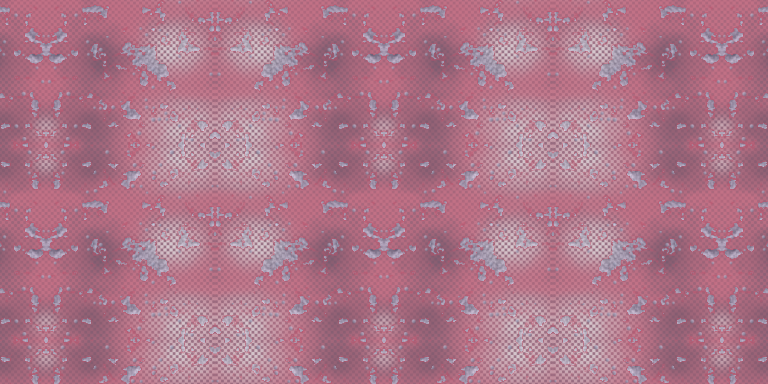
Write a Shadertoy shader that draws this pattern.

```glsl
#define REPEAT vec2(0.880, 0.508)
#define BAND_AXIS 0.744
#define MESH_ROWS 32.0
#define FLAKE_ROWS 20.0
#define DROP_ROWS 30.0
#define ROSE vec3(0.75, 0.41, 0.495)
#define PLUM vec3(0.51, 0.33, 0.41)
#define BLUSH vec3(0.72, 0.54, 0.60)
#define SLATE vec3(0.46, 0.40, 0.48)
#define CHALK vec3(0.84, 0.80, 0.82)
#define FLAKE vec3(0.61, 0.60, 0.69)
#define CRIMSON vec3(0.73, 0.32, 0.42)

float hash(vec2 p) {
    return fract(sin(dot(p, vec2(127.1, 311.7))) * 43758.5453);
}

// Value noise that wraps vertically after the given number of rows
float noise(vec2 p, float rows) {
    vec2 i = floor(p), f = fract(p);
    f = f * f * (3.0 - 2.0 * f);
    float y0 = mod(i.y, rows), y1 = mod(i.y + 1.0, rows);
    float low = mix(hash(vec2(i.x, y0)), hash(vec2(i.x + 1.0, y0)), f.x);
    float high = mix(hash(vec2(i.x, y1)), hash(vec2(i.x + 1.0, y1)), f.x);
    return mix(low, high, f.y);
}

float fbm(vec2 g, float rows) {
    float sum = 0.0, amp = 0.53;
    for (int i = 0; i < 4; i++) {
        sum += amp * noise(g * rows + float(i) * vec2(17.0, 0.0), rows);
        rows *= 2.0;
        amp *= 0.5;
    }
    return sum;
}

// Soft elliptical spot on the vertically wrapping cell
float spot(vec2 g, vec2 center, vec2 radius) {
    vec2 d = g - center;
    d.y -= round(d.y);
    d /= radius;
    return exp(-dot(d, d));
}

// Reflect the lower band about its horizontal axis
vec2 foldBand(vec2 g) {
    float d = g.y - BAND_AXIS;
    return vec2(g.x, abs(d - round(d)));
}

// Noise that is plain in the upper band and mirrored in the lower one
float bandNoise(vec2 g, float rows) {
    vec2 h = foldBand(g);
    float upper = smoothstep(0.21, 0.27, h.y);
    return mix(fbm(h + vec2(3.0, 0.0), rows), fbm(g, rows), upper);
}

// Scattered round flecks, x = coverage, y = shading
vec2 droplets(vec2 g, float density, float pixel) {
    vec2 p = g * DROP_ROWS, id = floor(p);
    id.y = mod(id.y, DROP_ROWS);
    vec2 jitter = vec2(hash(id + 5.3), hash(id + 9.1)) - 0.5;
    vec2 d = fract(p) - 0.5 - 0.35 * jitter;
    float radius = mix(0.16, 0.32, hash(id + 2.7));
    float edge = pixel * DROP_ROWS;
    float cover = 1.0 - smoothstep(radius - edge, radius + edge, length(d));
    return vec2(cover * step(1.0 - density, hash(id)), -(d.x + d.y));
}

void mainImage(out vec4 fragColor, in vec2 fragCoord) {
    // Mirrored cell: g.x runs from the dark axis to the bright axis
    vec2 p = fragCoord / iResolution.y;
    float x = p.x - 0.5 * iResolution.x / iResolution.y;
    x = abs(x - REPEAT.x * round(x / REPEAT.x));
    vec2 g = vec2(x / REPEAT.y, fract((1.0 - p.y) / REPEAT.y));
    vec2 h = foldBand(g);
    float pixel = 1.0 / (iResolution.y * REPEAT.y);

    // Broad light and shadow
    float cloud = bandNoise(g, 7.0) - 0.5;
    float pale = spot(g, vec2(0.66, 0.25), vec2(0.14, 0.11))
        + 0.9 * spot(h, vec2(0.70, 0.09), vec2(0.20, 0.13))
        + 0.5 * spot(h, vec2(0.0, 0.08), vec2(0.07, 0.06));
    pale = clamp(pale * (1.0 + 1.4 * cloud), 0.0, 1.0);
    float shade = spot(g, vec2(0.27, 0.30), vec2(0.19, 0.12))
        + spot(h, vec2(0.22, 0.11), vec2(0.18, 0.12));
    shade = clamp(0.9 * shade + 0.9 * cloud, 0.0, 1.0);
    vec3 color = mix(mix(ROSE, PLUM, shade), BLUSH, 0.8 * pale);

    // Staggered mesh of dark dots and chalky gaps
    vec2 wave = cos(6.28318 * MESH_ROWS * g);
    float fade = 1.0 - smoothstep(0.3, 0.6, MESH_ROWS * pixel);
    float dots = mix(0.45, smoothstep(-0.5, 0.7, wave.x * wave.y), fade);
    color = mix(color, SLATE, dots * (0.32 + 0.5 * cloud + 0.1 * pale));
    color = mix(color, CHALK, (1.0 - dots) * (0.85 * pale + 0.08));

    // Where paint flakes gather
    float zone = spot(g, vec2(0.02, 0.25), vec2(0.07, 0.18))
        + spot(g, vec2(0.17, 0.26), vec2(0.12, 0.06))
        + 0.8 * spot(g, vec2(0.27, 0.05), vec2(0.10, 0.05))
        + 0.8 * spot(g, vec2(0.52, 0.28), vec2(0.10, 0.14))
        + 0.7 * spot(g, vec2(0.66, 0.24), vec2(0.11, 0.08))
        + 0.6 * spot(g, vec2(0.12, 0.49), vec2(0.06, 0.04))
        + spot(h, vec2(0.86, 0.0), vec2(0.12, 0.08))
        + 0.8 * spot(h, vec2(0.50, 0.17), vec2(0.18, 0.08))
        + 0.5 * spot(h, vec2(0.70, 0.12), vec2(0.20, 0.10));
    zone = min(zone, 1.1);

    // Embossed flakes with a crimson rim
    float height = bandNoise(g, FLAKE_ROWS);
    float relief = height - bandNoise(g + vec2(0.006, 0.008), FLAKE_ROWS);
    float level = height - 0.71 + 0.2 * zone;
    float flake = smoothstep(0.0, 0.05, level);
    float rim = smoothstep(-0.08, 0.0, level) * (1.0 - flake);
    color = mix(color, CRIMSON, 0.5 * rim);
    vec3 paint = mix(FLAKE, CHALK, 0.5 * pale) + 0.9 * relief - 0.05 * dots;
    color = mix(color, paint, 0.85 * flake);

    // Loose flecks around the flakes
    vec2 drop = droplets(g, 0.03 + 0.2 * zone, pixel);
    color = mix(color, FLAKE + 0.4 * drop.y, 0.8 * drop.x);

    fragColor = vec4(clamp(color, 0.0, 1.0), 1.0);
}
```
